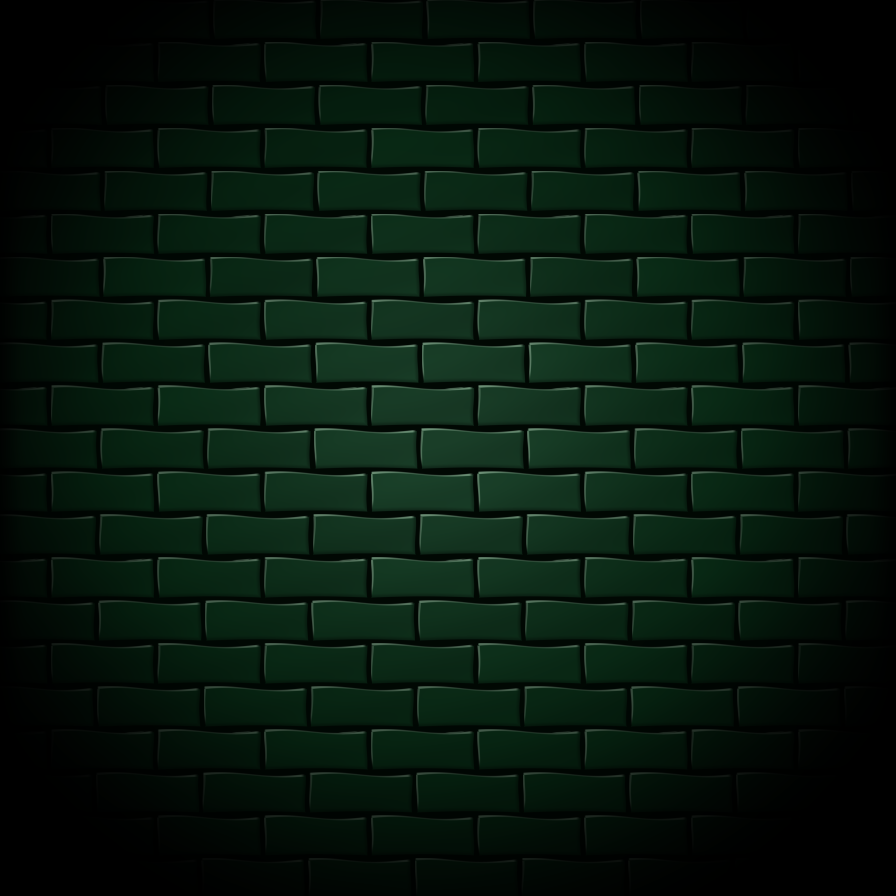
Write a WebGL 1 fragment shader that draws this texture.

```glsl
precision highp float;
uniform vec2 u_resolution;

float hash(vec2 p) {
  return fract(sin(dot(p, vec2(127.1, 311.7))) * 4375.85);
}

// Soft stroke: 1 inside halfWidth, fading over the blur distance
float stroke(float d, float halfWidth, float blur) {
  return 1.0 - smoothstep(halfWidth - blur, halfWidth + blur, abs(d));
}

void main() {
  vec2 p = gl_FragCoord.xy / u_resolution;
  p.y = 1.0 - p.y;
  float blur = max(0.0008, 0.7 / u_resolution.y);

  // Running bond: every second row is shifted and drifts left downwards
  vec2 cell = vec2(0.1191, 0.04796);
  float row = floor((p.y - 0.0465) / cell.y);
  float shifted = mod(row, 2.0);
  float rowTop = 0.0465 + row * cell.y;
  float start = mix(0.1755, 0.1172 - 0.0136 * (rowTop - 0.094), shifted);
  float column = floor((p.x - start) / cell.x);
  vec2 q = vec2(p.x - start - column * cell.x, p.y - rowTop);
  vec2 uv = q / cell;
  float seed = hash(vec2(column, row));

  // Wavy brick outline
  float phase = 2.6 + 0.7 * (hash(vec2(row, 3.0)) - 0.5);
  float top = 0.0024 + 0.0017 * sin(6.283 * uv.x - phase) + 0.0012 * uv.x;
  float left = 0.0016 + 0.0007 * sin(5.0 * uv.y + 6.283 * seed);
  float right = cell.x - 0.0042 + 0.0006 * sin(6.0 * uv.y + 4.0 * seed);
  float bottom = cell.y - 0.0030 - 0.0014 * sin(3.14 * uv.x);
  float inside = min(min(q.x - left, right - q.x), min(q.y - top, bottom - q.y));
  float brick = smoothstep(-blur, blur, inside);

  // Spotlight falloff
  float r = length(p - vec2(0.492, 0.484));
  float spread = 1.0 - smoothstep(0.3, 0.6, r);
  float core = exp(-14.0 * r * r);
  vec3 face = vec3(0.01, 0.12, 0.05) * spread + vec3(0.09, 0.12, 0.105) * core;

  // Glazed face, with a darker rim and slight tone changes
  face *= 0.93 + 0.12 * seed + 0.05 * sin(3.0 * uv.x + 4.0 * uv.y);
  face *= mix(0.72, 1.0, smoothstep(0.0, 0.005, min(right - q.x, bottom - q.y)));
  vec3 color = mix(vec3(0.002, 0.03, 0.012) * spread, face, brick);

  // Top glint swells near both ends; left glint thins towards the bottom
  float swell = 0.0007 + 0.0007 * pow(abs(2.0 * uv.x - 1.0), 2.0);
  float span = smoothstep(0.0, 0.02, uv.x) * (1.0 - smoothstep(0.92, 0.965, uv.x));
  float topGlint = stroke(q.y - top, swell, blur) * span;
  topGlint *= 0.72 + 0.28 * cos(6.283 * uv.x);
  float leftGlint = stroke(q.x - left, mix(0.0013, 0.0006, uv.y), blur);
  leftGlint *= smoothstep(0.03, 0.08, uv.y) * (1.0 - smoothstep(0.65, 0.92, uv.y));
  leftGlint *= 0.55 + 0.35 * seed;

  // Split reflection on every fourth row
  float spur = stroke(q.y - top + 0.0018 * (uv.x - 0.55), 0.0013, blur);
  spur *= smoothstep(0.68, 0.75, uv.x) * (1.0 - smoothstep(0.84, 0.9, uv.x));
  spur *= 1.0 - step(0.5, mod(row, 4.0));

  float glint = max(max(topGlint, leftGlint), 0.7 * spur);
  float shine = (0.55 + 0.45 * core) * spread;
  color = mix(color, vec3(0.48, 0.63, 0.52) * shine, glint * 0.9);

  // Side edges sink into shadow
  color *= smoothstep(-0.015, 0.03, min(p.x, 1.0 - p.x));
  gl_FragColor = vec4(color, 1.0);
}
```
